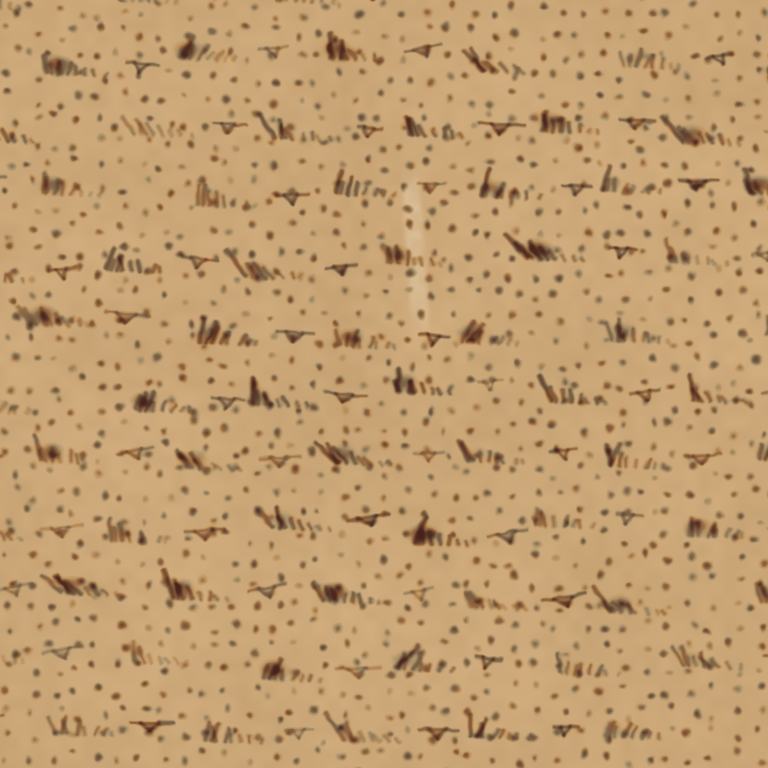
Give the GLSL for this texture, as a Shadertoy shader.

```glsl
// Tan paper with hand-inked marsh tufts in staggered rows, small ticked dashes
// between them, a scatter of soft dots and one pale scuff. All marks add to an
// ink density, which is then mapped through fringe, brown and dark ink colours.

const vec3 PAPER       = vec3(0.800, 0.655, 0.472);
const vec3 OCHRE_EDGE  = vec3(0.745, 0.580, 0.375);
const vec3 GREY_EDGE   = vec3(0.672, 0.575, 0.415);
const vec3 WARM_BROWN  = vec3(0.570, 0.395, 0.245);
const vec3 COOL_BROWN  = vec3(0.500, 0.395, 0.280);
const vec3 DARK_INK    = vec3(0.270, 0.130, 0.105);
const vec3 SCUFF       = vec3(0.850, 0.745, 0.590);

const vec2  TUFT_GRID  = vec2(5.4, 11.5);  // columns, rows per canvas
const float DOT_GRID   = 35.0;
const float DOT_RADIUS = 0.0046;
const int   BLADES     = 8;
const float BLADE_WIDTH = 0.0034;
const float DASH_WIDTH  = 0.0027;

float hash(vec2 p) {
    return fract(sin(dot(p, vec2(127.1, 311.7))) * 43758.5453);
}

vec2 hash2(vec2 p) {
    return vec2(hash(p), hash(p + 57.3));
}

float noise(vec2 p) {
    vec2 i = floor(p), f = fract(p);
    f = f * f * (3.0 - 2.0 * f);
    return mix(mix(hash(i), hash(i + vec2(1, 0)), f.x),
               mix(hash(i + vec2(0, 1)), hash(i + vec2(1, 1)), f.x), f.y);
}

float softSpot(vec2 p, vec2 radius) {
    p /= radius;
    return exp(-dot(p, p));
}

float softStroke(vec2 p, vec2 a, vec2 b, float width) {
    vec2 ab = b - a;
    float t = clamp(dot(p - a, ab) / dot(ab, ab), 0.0, 1.0);
    return softSpot(p - a - ab * t, vec2(width));
}

// Quasi-even scatter of slightly oval dots
float dots(vec2 p) {
    float ink = 0.0;
    vec2 cell = floor(p * DOT_GRID);
    for (int j = -1; j <= 1; j++)
    for (int i = -1; i <= 1; i++) {
        vec2 id = cell + vec2(i, j);
        vec2 centre = (id + 0.5 + 0.68 * (hash2(id) - 0.5)) / DOT_GRID;
        vec2 radius = DOT_RADIUS * (0.8 + 0.4 * hash2(id + 9.1));
        float strength = mix(0.35, 1.2, hash(id + 23.7));
        ink += strength * softSpot(p - centre, radius);
    }
    return ink;
}

// Leaning blades that shrink into a tail on the right, with a blot on the left
float tuft(vec2 p, vec2 id) {
    float lean = mix(-0.9, 0.6, hash(id + 3.3));
    float blot = hash(id + 5.9);
    float ink = 1.5 * blot * blot * softSpot(p - vec2(-0.018, 0.010), vec2(0.013, 0.009));
    for (int i = 0; i < BLADES; i++) {
        float k = float(i) / float(BLADES - 1);
        vec2 r = hash2(id * 7.0 + float(i) * 1.7);
        vec2 base = vec2(mix(-0.030, 0.042, pow(k, 1.25)) + 0.005 * (r.x - 0.5), -0.004 * k);
        float height = mix(0.031, 0.004, pow(k, 0.7)) * mix(0.45, 1.1, r.y);
        vec2 tip = base + height * vec2(lean + 0.9 * (r.x - 0.5), 1.0);
        ink += mix(1.0, 0.6, k) * mix(0.6, 1.1, r.y) * softStroke(p, base, tip, BLADE_WIDTH);
    }
    return ink;
}

// Nearly level dash with a small hooked tick hanging below it
float tickedDash(vec2 p, vec2 id) {
    vec2 r = hash2(id + 41.3);
    float halfLength = mix(0.015, 0.029, r.x);
    vec2 end = halfLength * vec2(1.0, 0.35 * (r.y - 0.35));
    vec2 foot = vec2(0.010 * (r.y - 0.5), -0.011);
    float ink = 0.75 * softStroke(p, -end, end, DASH_WIDTH);
    ink += 0.7 * softStroke(p, foot, -0.5 * end, DASH_WIDTH);
    ink += 0.7 * softStroke(p, foot, 0.35 * end, DASH_WIDTH);
    return ink + r.x * softSpot(p - 0.6 * foot, vec2(0.007, 0.004));
}

// Staggered rows: tufts on the grid, dashes halfway between them
float marks(vec2 p) {
    float ink = 0.0;
    for (int j = -1; j <= 1; j++) {
        float row = floor(p.y * TUFT_GRID.y) + float(j);
        float shift = 0.5 * mod(row, 2.0);
        float column = floor(p.x * TUFT_GRID.x + shift);
        for (int i = -1; i <= 1; i++) {
            vec2 id = vec2(column + float(i), row);
            vec2 centre = (id + 0.5 - vec2(shift, 0.0)) / TUFT_GRID;
            centre += (hash2(id + 71.0) - 0.5) * vec2(0.045, 0.030);
            float middle = 0.3 * softSpot(centre - vec2(0.45, 0.5), vec2(0.3));
            ink += (mix(0.5, 1.05, hash(id + 13.0)) + middle) * tuft(p - centre, id);
            vec2 between = centre + vec2(0.5 / TUFT_GRID.x, 0.012);
            float shown = step(0.2, hash(id + 31.0)) * mix(0.5, 1.1, hash(id + 37.0));
            ink += shown * tickedDash(p - between, id);
        }
    }
    return ink;
}

void mainImage(out vec4 fragColor, in vec2 fragCoord) {
    vec2 p = fragCoord / iResolution.y;

    // Mottled paper and the upright scuff
    vec3 color = PAPER + 0.025 * (noise(p * 9.0) - 0.5) + 0.025 * (noise(p * 60.0) - 0.5);
    vec2 s = p - vec2(0.541 - 0.07 * (p.y - 0.67), 0.67);
    float scuff = (1.0 - smoothstep(0.006, 0.017, abs(s.x))) * (1.0 - smoothstep(0.07, 0.12, abs(s.y)));
    color = mix(color, SCUFF, scuff * mix(0.35, 1.0, noise(p * 85.0)));

    // Ink, slightly wavering, from faint edge to dark core
    vec2 waver = 0.003 * (vec2(noise(p * 110.0), noise(p * 110.0 + 40.0)) - 0.5);
    float ink = 1.0 - exp(-1.2 * (dots(p + waver) + marks(p + waver)));
    float tint = smoothstep(0.3, 0.7, noise(p * 70.0 + 11.0));
    color = mix(color, mix(OCHRE_EDGE, GREY_EDGE, tint), smoothstep(0.04, 0.30, ink));
    color = mix(color, mix(WARM_BROWN, COOL_BROWN, tint), smoothstep(0.25, 0.60, ink));
    color = mix(color, DARK_INK, smoothstep(0.55, 1.0, ink));
    fragColor = vec4(color, 1.0);
}
```
